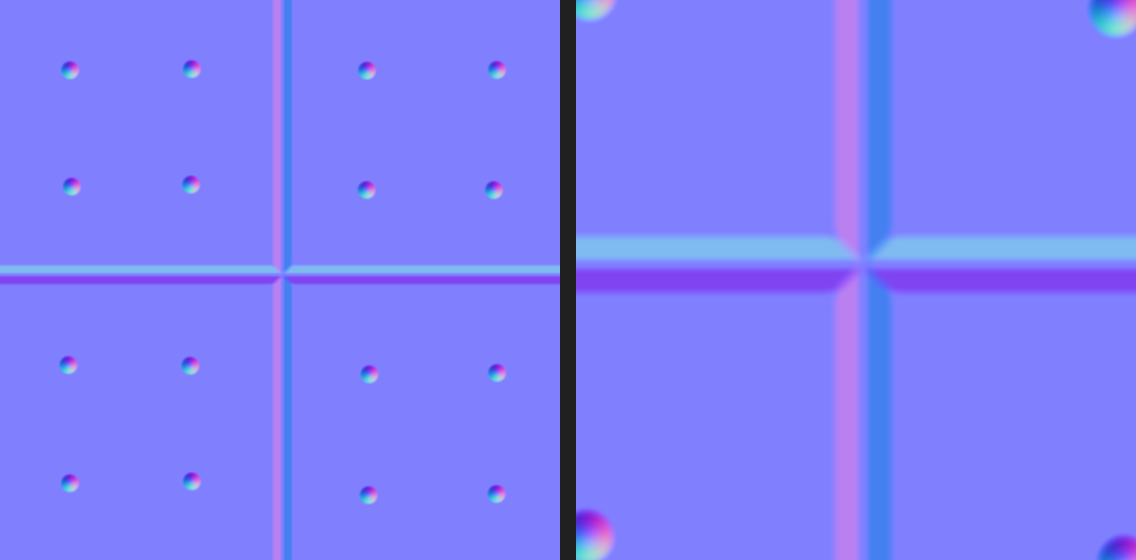
Left: the whole. Right: its middle third, enlarged.
Write a three.js fragment shader that draws this texture map.

```glsl
varying vec2 vUv;

const vec2 SEAM_CENTER = vec2(0.5043, 0.5093);
const float STUD_RADIUS = 0.0188;
const float STUD_SLOPE = 1.2;
const float SEAM_SLOPE = 0.53;
const float JITTER = 0.0035;

float hash(vec2 p) {
  return fract(sin(dot(p, vec2(127.1, 311.7))) * 43758.5453);
}

vec2 hash2(vec2 p) {
  return vec2(hash(p), hash(p + 17.3));
}

// Strength of a seam wall at a distance from the seam axis
float seamWall(float d) {
  return smoothstep(0.0, 0.006, d) * (1.0 - smoothstep(0.0125, 0.0205, d));
}

// Slope of two crossing grooves; the nearer one wins at the junction
vec2 seamSlope(vec2 p) {
  vec2 d = abs(p);
  float vertical = smoothstep(-0.008, 0.008, d.y - d.x);
  vec2 walls = vec2(seamWall(d.x), seamWall(d.y));
  return -sign(p) * walls * vec2(vertical, 1.0 - vertical) * SEAM_SLOPE;
}

// Slope of a rounded stud, steepest partway out and flat at the rim
vec2 studSlope(vec2 p, float radius) {
  float r = length(p) / radius;
  float rise = clamp(r / 0.6, 0.0, 1.0);
  float fall = 1.0 - smoothstep(0.58, 1.0, r);
  return p / max(length(p), 0.0001) * rise * fall * STUD_SLOPE;
}

// Middle of the four studs on a panel
vec2 panelCenter(vec2 panel) {
  float x = 0.2324 + 0.539 * panel.x;
  float y = 0.2448 - 0.0202 * panel.x + panel.y * (0.5267 + 0.0156 * panel.x);
  return vec2(x, y);
}

// Offset from the nearest of the four studs on a panel
vec2 nearestStud(vec2 uv, vec2 panel) {
  vec2 p = uv - panelCenter(panel);
  vec2 corner = step(0.0, p) * 2.0 - 1.0;
  vec2 halfGap = vec2(0.1068, 0.1045) + vec2(0.0065, 0.003) * panel.x;
  vec2 jitter = (hash2(panel * 5.0 + corner) - 0.5) * 2.0 * JITTER;
  return p - corner * halfGap - jitter;
}

// Tangent-space normal with green pointing down, packed as a colour
vec3 packNormal(vec2 slope) {
  vec3 n = normalize(vec3(slope.x, -slope.y, 1.0));
  return n * 0.5 + 0.5;
}

void main() {
  // Two panels across and two up
  vec2 panel = step(SEAM_CENTER, vUv);
  vec2 slope = seamSlope(vUv - SEAM_CENTER);
  slope += studSlope(nearestStud(vUv, panel), STUD_RADIUS);
  gl_FragColor = vec4(packNormal(slope), 1.0);
}
```
